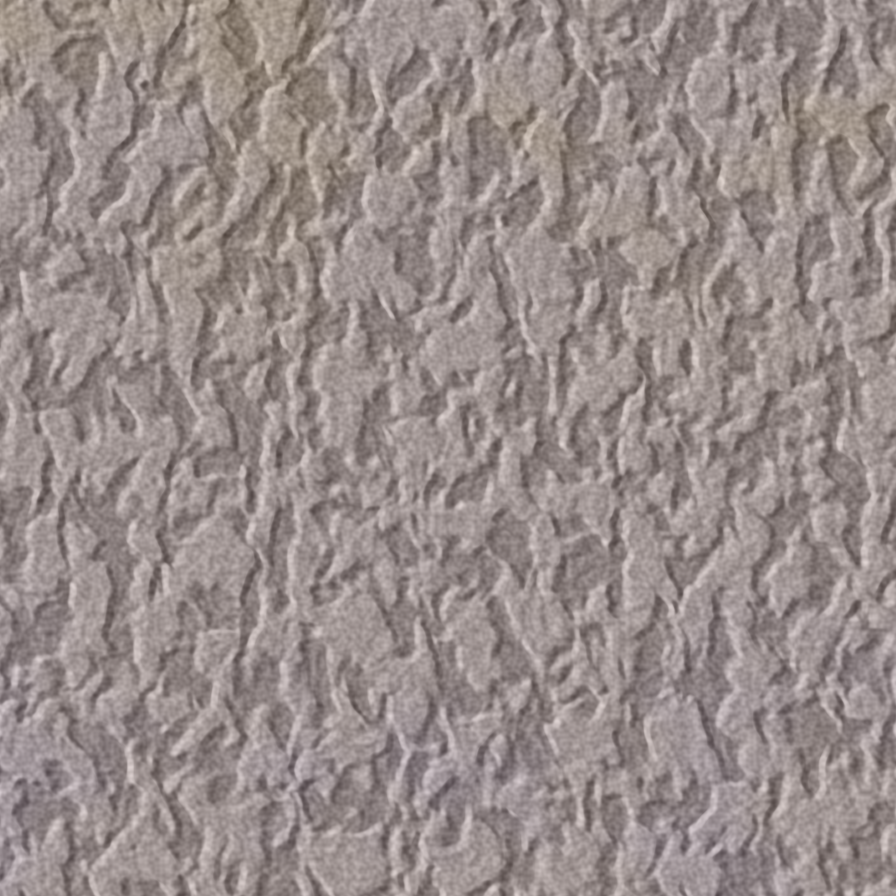
A Shadertoy shader for this texture:

```glsl
// Rough stucco wall under raking light from the upper left.
// Warped gradient noise forms upright lumps with narrow crevices; the rise
// of the relief along the light's path, plus cavity shade, sets the tone.

const vec2 LIGHT_PATH = vec2(0.91, -0.41);
const float LIGHT_STEP = 0.0036;
const float MID_TONE = 0.592;
const float TONE_RANGE = 0.235;
const vec3 STONE_TINT = vec3(0.004, -0.040, -0.047);
const vec3 OCHRE_STAIN = vec3(0.004, -0.003, -0.045);
const vec3 LILAC_STAIN = vec3(-0.008, -0.006, 0.020);

// Random unit vector for a lattice cell
vec2 randomDirection(vec2 cell) {
    float angle = 6.2832 * fract(sin(dot(cell, vec2(127.1, 311.7))) * 43758.55);
    return vec2(cos(angle), sin(angle));
}

float cornerSlope(vec2 cell, vec2 local, vec2 corner) {
    return dot(randomDirection(cell + corner), local - corner);
}

// Gradient noise, roughly -0.7 to 0.7
float gradientNoise(vec2 p) {
    vec2 cell = floor(p);
    vec2 f = fract(p);
    vec2 fade = f * f * f * (f * (f * 6.0 - 15.0) + 10.0);
    float low = mix(cornerSlope(cell, f, vec2(0, 0)), cornerSlope(cell, f, vec2(1, 0)), fade.x);
    float high = mix(cornerSlope(cell, f, vec2(0, 1)), cornerSlope(cell, f, vec2(1, 1)), fade.x);
    return mix(low, high, fade.y);
}

// Bends the lumps so that their sides wander
vec2 warp(vec2 p, float scale, float amount) {
    vec2 q = p * scale;
    return p + amount * vec2(gradientNoise(q), gradientNoise(q + vec2(37.3, 11.9)));
}

// Returns height in x and the plateau mask in y
vec2 relief(vec2 p) {
    vec2 q = warp(warp(p, 13.0, 0.022), 42.0, 0.007);
    float lumps = gradientNoise(q * vec2(27.0, 15.0));
    float lobes = gradientNoise(q * vec2(53.0, 35.0) + 19.7);
    float pits = gradientNoise(q * vec2(108.0, 82.0) + 53.1);
    float plateau = smoothstep(-0.25, 0.13, lumps + 0.55 * lobes + 0.12 * pits);
    return vec2(plateau + 0.4 * lobes + 0.3 * pits, plateau);
}

// Slope lighting with darker crevices, softly limited at both ends
float stuccoTone(vec2 p) {
    vec2 offset = LIGHT_PATH * LIGHT_STEP;
    vec2 ahead = relief(p + offset);
    vec2 behind = relief(p - offset);
    float slope = ahead.x - behind.x;
    float cavity = 0.5 * (ahead.y + behind.y) - 0.58;
    return MID_TONE + TONE_RANGE * tanh(slope + 0.4 * cavity);
}

// Fine sandy speckle at two sizes
float sandGrain(vec2 p) {
    return 0.11 * gradientNoise(p * 175.0 + 7.3) + 0.07 * gradientNoise(p * 95.0 + 71.6);
}

// Soft patches of discoloration
float stainMask(vec2 p, float seed) {
    return smoothstep(-0.2, 0.4, gradientNoise(p * 4.0 + seed) + 0.4 * gradientNoise(p * 15.0 + seed));
}

void mainImage(out vec4 fragColor, in vec2 fragCoord) {
    vec2 p = fragCoord / iResolution.y;
    float tone = stuccoTone(p) + sandGrain(p);
    vec3 color = vec3(tone) + STONE_TINT;

    // Warm stains gather high up, cool ones low down
    color += OCHRE_STAIN * stainMask(p, 3.4) * smoothstep(0.45, 0.95, p.y);
    color += LILAC_STAIN * stainMask(p, 28.6) * smoothstep(0.5, 0.1, p.y);

    fragColor = vec4(clamp(color, 0.0, 1.0), 1.0);
}
```
